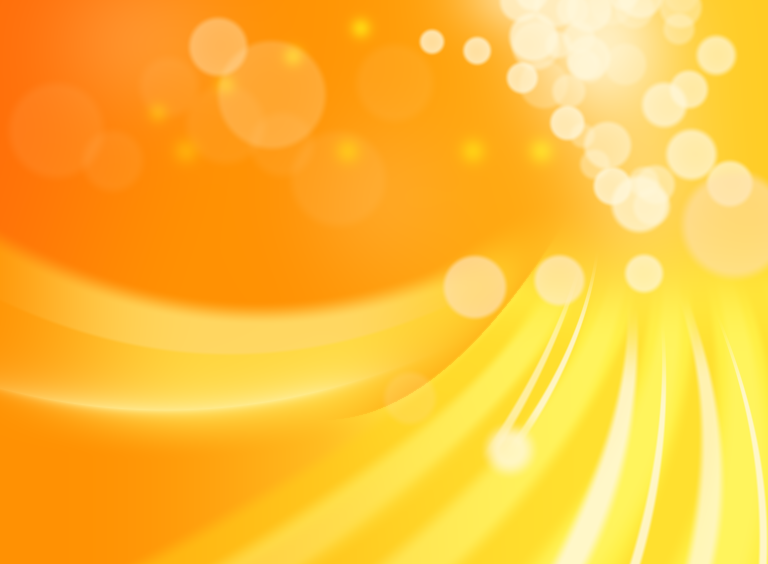
Write a Shadertoy shader that draws this background.

```glsl
const vec3 EMBER = vec3(1.0, 0.43, 0.035);
const vec3 ORANGE = vec3(1.0, 0.57, 0.01);
const vec3 AMBER = vec3(1.0, 0.66, 0.06);
const vec3 GOLD = vec3(1.0, 0.80, 0.14);
const vec3 LEMON = vec3(1.0, 0.94, 0.27);
const vec3 PEACH = vec3(1.0, 0.88, 0.68);
const vec3 CREAM = vec3(1.0, 0.97, 0.86);

vec2 hash2(float n) {
    vec3 q = fract(vec3(n) * vec3(0.1031, 0.1030, 0.0973));
    q += dot(q, q.yzx + 33.33);
    return fract((q.xx + q.yz) * q.zy);
}

float disc(vec2 p, vec2 centre, float radius, float blur) {
    float d = length(p - centre);
    float rim = 0.86 + 0.14 * min(d * d / (radius * radius), 1.0);
    return rim * (1.0 - smoothstep(radius - blur, radius + blur, d));
}

float glow(vec2 p, vec2 centre, vec2 size) {
    vec2 q = (p - centre) / size;
    return exp(-dot(q, q));
}

// Signed height above a parabola
float above(vec2 p, vec2 vertex, float curve) {
    float dx = p.x - vertex.x;
    return (p.y - vertex.y - curve * dx * dx) / sqrt(1.0 + 4.0 * curve * curve * dx * dx);
}

// Curved ray that hangs from its root and widens on the way down
float ray(vec2 p, vec2 root, vec2 bend, float width, float span) {
    float t = max(root.y - p.y, 0.0);
    float slope = bend.x + 2.0 * bend.y * t;
    float d = abs(p.x - root.x - t * (bend.x + bend.y * t)) / sqrt(1.0 + slope * slope);
    float w = width * (0.35 + 0.65 * smoothstep(0.0, 0.45, t));
    float fade = smoothstep(0.0, 0.16, t) * (1.0 - smoothstep(0.75 * span, span, t));
    return fade * (1.0 - smoothstep(0.45 * w, 1.25 * w, d));
}

vec3 sky(vec2 p) {
    vec3 col = mix(EMBER, ORANGE, smoothstep(0.0, 0.55, p.x + 0.35 * (1.0 - p.y)));
    col = mix(col, AMBER, smoothstep(0.45, 0.95, p.x));
    col = mix(col, GOLD, smoothstep(0.9, 1.3, p.x));
    col = mix(col, PEACH, 0.22 * glow(p, vec2(0.25, 0.93), vec2(0.16, 0.13)));
    return mix(col, PEACH, 0.16 * glow(p, vec2(0.67, 0.65), vec2(0.14)));
}

vec3 silk(vec2 p) {
    float crest = above(p, vec2(0.46, 0.445), 0.61);
    float lip = above(p, vec2(0.408, 0.372), 0.577);
    float line = above(p, vec2(0.293, 0.273), 0.45);
    float fold = above(p, vec2(0.571, 0.255), 1.9);
    float right = smoothstep(0.75, 1.08, p.x);
    vec3 col = mix(ORANGE, LEMON, smoothstep(0.1, 1.1, p.x));

    // Pale cloth between the crest and the bright line
    float sheen = smoothstep(-0.08, 0.38, p.x) * (1.0 - smoothstep(0.6, 0.9, p.x));
    float body = smoothstep(-0.09, 0.02, line);
    col = mix(col, vec3(1.0, 0.87, 0.27), 0.85 * sheen * body);
    col = mix(col, vec3(1.0, 0.84, 0.42), 0.75 * sheen * smoothstep(-0.004, 0.004, lip));
    float streak = line > 0.0 ? exp(-line / 0.03) : exp(line / 0.01);
    float reach = smoothstep(-0.2, 0.25, p.x) * (1.0 - smoothstep(0.5, 0.85, p.x));
    col = mix(col, vec3(1.0, 0.94, 0.62), 0.8 * reach * streak);

    // Shaded fold with light on its lower side
    float window = smoothstep(0.55, 0.75, p.x) * (1.0 - smoothstep(0.92, 1.02, p.x));
    float shade = smoothstep(-0.004, 0.004, fold) * exp(-max(fold, 0.0) / 0.06);
    col = mix(col, AMBER, 0.75 * window * shade);
    col = mix(col, LEMON, 0.5 * window * exp(-abs(fold) / 0.1) * (1.0 - step(0.0, fold)));

    float edge = mix(crest, p.y - 0.52, right);
    float softness = mix(0.022, 0.13, right);
    return mix(sky(p), col, 1.0 - smoothstep(-softness, softness, edge));
}

vec3 addRays(vec3 col, vec2 p) {
    // Soft alternating pleats
    for (int i = 0; i < 9; i++) {
        float k = float(i) / 8.0;
        vec2 root = vec2(mix(0.97, 1.32, k), 0.53);
        vec2 bend = vec2(mix(-0.55, 0.45, k), mix(-1.2, -0.5, k));
        vec3 tint = i % 2 == 0 ? vec3(1.0, 0.82, 0.1) : vec3(1.0, 0.97, 0.45);
        col = mix(col, tint, 0.5 * ray(p, root, bend, 0.05, 0.9));
    }
    // Crisp bright ribbons
    col = mix(col, CREAM, 0.65 * ray(p, vec2(1.032, 0.54), vec2(-0.289, -0.54), 0.011, 0.36));
    col = mix(col, CREAM, 0.85 * ray(p, vec2(1.060, 0.56), vec2(-0.13, -0.83), 0.009, 0.37));
    col = mix(col, CREAM, 0.85 * ray(p, vec2(1.121, 0.468), vec2(0.04, -0.587), 0.029, 0.9));
    col = mix(col, CREAM, 0.85 * ray(p, vec2(1.174, 0.433), vec2(0.077, -0.433), 0.010, 0.9));
    col = mix(col, CREAM, 0.75 * ray(p, vec2(1.206, 0.486), vec2(0.368, -0.61), 0.025, 0.9));
    return mix(col, CREAM, 0.85 * ray(p, vec2(1.268, 0.45), vec2(0.418, -0.51), 0.008, 0.9));
}

vec3 addLights(vec3 col, vec2 p) {
    // Faint large discs and yellow sparks on the left
    for (int i = 0; i < 7; i++) {
        vec2 h = hash2(float(i) + 3.0);
        vec2 c = vec2(0.1 + 0.1 * float(i), 0.68 + 0.3 * h.x);
        col = mix(col, PEACH, 0.10 * disc(p, c, 0.05 + 0.04 * h.y, 0.012));
    }
    for (int i = 0; i < 4; i++) {
        float k = float(i) / 3.0;
        vec2 low = vec2(0.33 + 0.63 * (1.0 - pow(1.0 - k, 1.5)), 0.732);
        vec2 high = vec2(0.28 + 0.12 * float(i), 0.80 + 0.05 * float(i));
        float spark = glow(p, low, vec2(0.022)) + glow(p, high, vec2(0.018));
        col = mix(col, vec3(1.0, 0.88, 0.08), min(spark, 1.0) * (0.35 + 0.45 * k));
    }
    col = mix(col, PEACH, 0.28 * disc(p, vec2(0.482, 0.832), 0.095, 0.008));
    col = mix(col, PEACH, 0.5 * disc(p, vec2(0.387, 0.917), 0.051, 0.007));

    // White burst and its scattered discs
    col = mix(col, CREAM, 0.85 * glow(p, vec2(1.07, 0.92), vec2(0.13, 0.15)));
    col = mix(col, CREAM, 0.6 * glow(p, vec2(0.93, 1.01), vec2(0.11, 0.07)));
    col = mix(col, CREAM, 0.35 * glow(p, vec2(1.14, 0.68), vec2(0.12, 0.16)));
    for (int i = 0; i < 30; i++) {
        vec2 h = hash2(float(i) + 21.0);
        vec2 g = hash2(float(i) + 87.0);
        float fall = h.x * h.x;
        vec2 c = vec2(1.06 + 0.1 * fall + (h.y - 0.5) * 0.3, 1.01 - 0.38 * fall);
        col = mix(col, CREAM, (0.25 + 0.5 * g.y) * disc(p, c, 0.018 + 0.025 * g.x, 0.006));
    }
    col = mix(col, PEACH, 0.65 * disc(p, vec2(1.303, 0.601), 0.092, 0.012));
    for (int i = 0; i < 5; i++) {
        float n = float(i);
        vec2 c = vec2(0.766 + 0.08 * n, 0.926 - 0.016 * n * n);
        col = mix(col, CREAM, 0.8 * disc(p, c, 0.021 + 0.003 * n, 0.005));
    }
    for (int i = 0; i < 4; i++) {
        float n = float(i);
        vec2 c = vec2(1.235 - 0.022 * n + 0.035 * (1.0 - 2.0 * mod(n, 2.0)), 0.902 - 0.088 * n);
        col = mix(col, CREAM, 0.75 * disc(p, c, 0.034 + 0.005 * n, 0.007));
    }
    // Row of discs above the rays
    for (int i = 0; i < 3; i++) {
        float n = float(i);
        vec2 c = vec2(0.842 + 0.15 * n, 0.491 + 0.012 * n);
        col = mix(col, mix(PEACH, CREAM, n * 0.5), 0.75 * disc(p, c, 0.055 - 0.011 * n, 0.006));
    }
    col = mix(col, PEACH, 0.22 * disc(p, vec2(0.727, 0.294), 0.045, 0.008));
    return mix(col, CREAM, 0.9 * disc(p, vec2(0.904, 0.202), 0.037, 0.018));
}

void mainImage(out vec4 fragColor, in vec2 fragCoord) {
    vec2 p = fragCoord / iResolution.y;
    fragColor = vec4(addLights(addRays(silk(p), p), p), 1.0);
}
```
